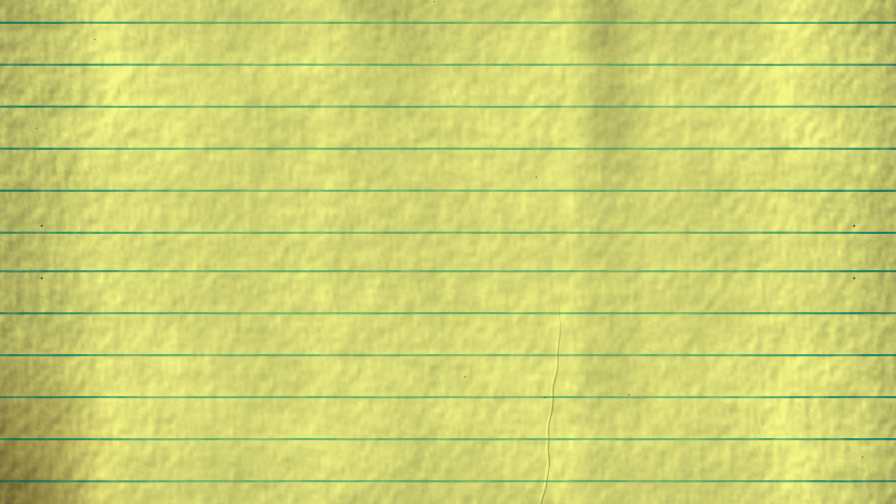
Reproduce this texture procedurally as a WebGL 1 fragment shader.

```glsl
precision highp float;
// Aged yellow legal-pad paper with twelve ruled green lines, soft vertical folds and a crease.
uniform vec2 u_resolution;

const vec3 PAPER = vec3(0.845, 0.852, 0.462);
const vec3 BROWN_TINT = vec3(1.0, 0.91, 0.84);
const vec3 INK_PALE = vec3(0.40, 0.69, 0.42);
const vec3 INK_DEEP = vec3(0.13, 0.52, 0.41);
const vec3 SPECK = vec3(0.32, 0.29, 0.14);

const float LINE_GAP = 1.0 / 12.0;    // spacing of the rules, in canvas heights
const float FIRST_LINE = 0.0382;      // first rule, measured from the centre
const float LINE_HALF_WIDTH = 0.0021;

float hash(vec2 p) {
  return fract(sin(dot(p, vec2(127.1, 311.7))) * 43758.5453);
}

float noise(vec2 p) {
  vec2 i = floor(p);
  vec2 f = fract(p);
  f = f * f * (3.0 - 2.0 * f);
  float low = mix(hash(i), hash(i + vec2(1.0, 0.0)), f.x);
  float high = mix(hash(i + vec2(0.0, 1.0)), hash(i + vec2(1.0, 1.0)), f.x);
  return mix(low, high, f.y);
}

float fbm(vec2 p) {
  float sum = 0.0;
  float amp = 0.5;
  for (int i = 0; i < 4; i++) {
    sum += amp * noise(p);
    p = p * 2.03 + 17.3;
    amp *= 0.5;
  }
  return sum;
}

float band(float x, float centre, float width) {
  float d = (x - centre) / width;
  return exp(-d * d);
}

// Antialiased coverage of a shape at distance d from its centre line
float coverage(float d, float halfWidth, float px) {
  return clamp((halfWidth - d) / px + 0.5, 0.0, 1.0);
}

// Light and dark vertical folds; x and y run from 0 to 1
float foldTone(float x, float y) {
  float top = smoothstep(0.45, 1.0, y);
  float tone = 0.07 * band(x, 0.118, 0.025) + 0.05 * band(x, 0.355, 0.022);
  tone += 0.035 * band(x, 0.53, 0.05) + 0.06 * band(x, 0.632, 0.02);
  tone += 0.065 * band(x, 0.885, 0.025);
  tone -= 0.035 * band(x, 0.26, 0.035) + 0.08 * top * band(x, 0.42, 0.045);
  tone -= (0.04 + 0.13 * top) * band(x, 0.682, 0.028);
  tone -= 0.03 * band(x, 0.79, 0.05);
  tone -= 0.16 * band(x, 0.0, 0.075) + 0.13 * band(x, 1.0, 0.04);
  return tone;
}

// Embossed fibres, lit from the upper left
float fibreRelief(vec2 p) {
  vec2 q = p * vec2(62.0, 46.0);
  return fbm(q) - fbm(q + vec2(0.45, -0.4));
}

// Blotches mirrored about both centre axes
float mottle(vec2 p) {
  vec2 m = abs(p);
  return 0.6 * fbm(m * vec2(9.0, 5.0) + 3.7) + 0.4 * fbm(m * 24.0 + 9.1) - 0.47;
}

float creaseTone(vec2 p, float px) {
  float y = p.y + 0.5;
  float path = 0.187 + 0.14 * y - 0.1 * y * y + 0.012 * (noise(vec2(y * 26.0, 4.0)) - 0.5);
  float d = p.x - path;
  float fade = 1.0 - smoothstep(0.22, 0.47, y);
  float shadow = coverage(abs(d), 0.0012, px);
  float glint = coverage(abs(d + 0.0045), 0.0014, px);
  return fade * (0.10 * glint - 0.23 * shadow);
}

float ruledLine(vec2 p, float px) {
  float fromFirst = abs(p.y) - FIRST_LINE + 0.0006 * (noise(p * vec2(14.0, 12.0)) - 0.5);
  float d = abs(fract(fromFirst / LINE_GAP + 0.5) - 0.5) * LINE_GAP;
  return coverage(d, LINE_HALF_WIDTH, px);
}

// Sparse dots scattered over a grid, plus one dot mirrored into each quarter
float specks(vec2 p, float px) {
  vec2 cell = floor(p * 9.0);
  vec2 spot = 0.2 + 0.6 * vec2(hash(cell + 5.3), hash(cell + 8.9));
  float present = step(0.95, hash(cell + 2.1));
  float scattered = present * coverage(length(fract(p * 9.0) - spot) / 9.0, 0.0018, px);
  float mirrored = coverage(distance(abs(p), vec2(0.806, 0.052)), 0.0024, px);
  return max(0.6 * scattered, mirrored);
}

void main() {
  vec2 uv = gl_FragCoord.xy / u_resolution;
  vec2 p = (gl_FragCoord.xy - 0.5 * u_resolution) / u_resolution.y;
  float px = 1.0 / u_resolution.y;
  float side = smoothstep(0.25, 0.5, abs(uv.x - 0.5));

  // Paper tone: folds, blotches, fibres and darkened rims
  float warpedX = uv.x + 0.025 * (fbm(p * vec2(3.0, 5.0) + 31.0) - 0.47);
  float tone = 1.0 + foldTone(warpedX, uv.y) + 0.26 * mottle(p);
  tone += fibreRelief(p) * mix(0.20, 0.30, side) + creaseTone(p, px);
  tone -= 0.05 * smoothstep(0.36, 0.5, abs(p.y));
  float corner = band(uv.x, 0.0, 0.10) * (1.0 - smoothstep(0.0, 0.42, uv.y));
  tone -= 0.22 * corner;
  vec3 colour = PAPER * min(tone, 1.13) * mix(vec3(1.0), BROWN_TINT, corner);

  // Ruled ink: deeper at the sides, unevenly worn along its length
  vec3 ink = mix(INK_PALE, INK_DEEP, side) * mix(1.0, tone, 0.5);
  float wear = 0.72 + 0.28 * smoothstep(0.25, 0.6, fbm(p * vec2(30.0, 60.0)));
  colour = mix(colour, ink, ruledLine(p, px) * wear);

  colour = mix(colour, SPECK, 0.75 * specks(p, px));
  gl_FragColor = vec4(colour, 1.0);
}
```
